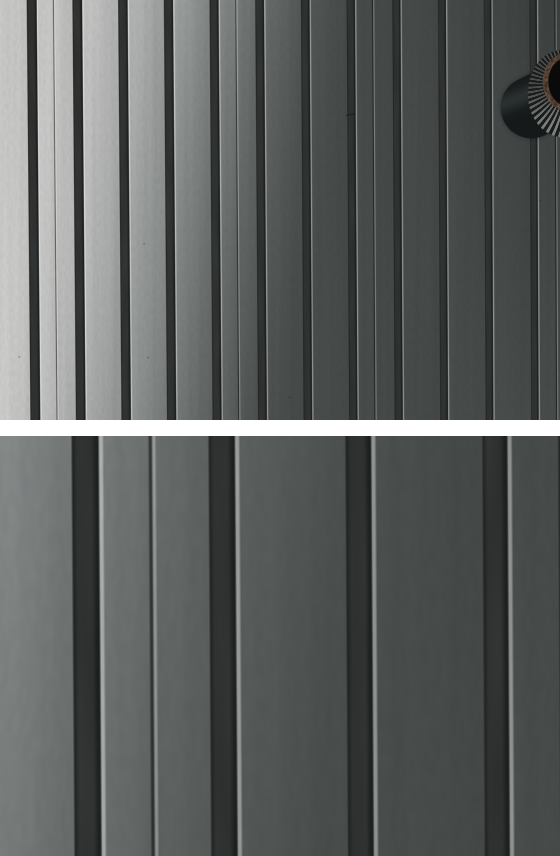
Top: the whole. Bottom: its middle third, enlarged.
This texture is drawn by a Shadertoy shader. Its source:

```glsl
// Ribbed metal cladding: twelve dark vertical grooves with lit right lips, thin
// panel seams and light falling off to the right, plus a ribbed pipe end.
// Lengths are in canvas widths; the grooves lean slightly from bottom to top.

#define GROOVE_START vec2(0.0632, 0.0566)   // first groove at bottom, top
#define GROOVE_PITCH vec2(0.0811, 0.0814)   // spacing at bottom, top
#define GROOVE_HALF  vec2(0.0090, 0.0064)   // half width at left, right
#define SEAM_PERIOD  (11.0 / 3.0)           // mean grooves between seams
#define LIT_METAL    vec3(0.765, 0.765, 0.76)
#define DIM_METAL    vec3(0.272, 0.290, 0.284)
#define GROOVE_COLOR vec3(0.185, 0.195, 0.193)
#define PIPE_COLOR   vec3(0.10, 0.115, 0.115)
#define RIM_COLOR    vec3(0.36, 0.28, 0.22)
#define RIB_COUNT    52.0

float hash(vec2 p) {
    p = fract(p * vec2(0.1031, 0.1137));
    p += dot(p, p.yx + 33.33);
    return fract((p.x + p.y) * p.x * 17.3);
}

float gradientDot(vec2 cell, vec2 offset) {
    float angle = 6.2832 * hash(cell);
    return dot(vec2(cos(angle), sin(angle)), offset);
}

float gradientNoise(vec2 p) {
    vec2 i = floor(p), f = fract(p);
    vec2 u = f * f * (3.0 - 2.0 * f), e = vec2(1, 0);
    return mix(mix(gradientDot(i, f), gradientDot(i + e, f - e), u.x),
               mix(gradientDot(i + e.yx, f - e.yx), gradientDot(i + 1.0, f - 1.0), u.x), u.y);
}

float segmentDistance(vec2 p, vec2 a, vec2 b) {
    vec2 ab = b - a;
    return length(p - a - ab * clamp(dot(p - a, ab) / dot(ab, ab), 0.0, 1.0));
}

float ellipseDistance(vec2 p, vec2 radii) {
    return (length(p / radii) - 1.0) * min(radii.x, radii.y);
}

// Coverage of a shape from its signed distance
float cover(float d, float soft) { return 1.0 - smoothstep(-soft, soft, d); }

vec3 cladding(vec2 p, float height, float soft) {
    float pitch = mix(GROOVE_PITCH.x, GROOVE_PITCH.y, height);
    float along = (p.x - mix(GROOVE_START.x, GROOVE_START.y, height)) / pitch;
    float panel = floor(along), across = along - panel;

    // Broad light, then shading and brushed streaks of each panel
    float falloff = smoothstep(0.04, 0.60, p.x - 0.12 * (height - 0.5));
    vec3 color = mix(LIT_METAL, DIM_METAL, falloff);
    color += vec3(-0.012, 0.002, 0.008) * falloff * (1.0 - falloff) * 2.0;
    color *= 1.0 - 0.14 * smoothstep(0.72, 1.0, p.x) * height;
    color *= 1.035 - 0.07 * across + 0.03 * (hash(vec2(panel + 20.0, 7.0)) - 0.5);
    color *= 1.0 + 0.045 * gradientNoise(vec2(p.x * 110.0, p.y * 2.0))
                 + 0.035 * gradientNoise(p * vec2(260.0, 90.0));
    vec3 lip = min(color + mix(0.10, 0.27, falloff), 0.84);

    // Seam halfway across some panels
    float seamOffset = abs(panel - SEAM_PERIOD * round(panel / SEAM_PERIOD));
    float seam = (across - 0.49) * pitch;
    if (seamOffset < 0.5) {
        color = mix(color, color * 0.5, cover(abs(seam + 0.0011) - 0.0010, soft));
        color = mix(color, lip, 0.8 * cover(abs(seam - 0.0011) - 0.0009, soft));
    }

    // Sparse specks on the metal
    vec2 grid = p * 14.0, cell = floor(grid);
    vec2 speck = 0.2 + 0.6 * vec2(hash(cell + 31.0), hash(cell + 67.0));
    float speckCover = cover(length(grid - cell - speck) / 14.0 - 0.0014, soft);
    color *= 1.0 - 0.3 * step(0.9, hash(cell + 5.0)) * speckCover;

    // Groove: shadowed walls, dull floor, bright lip on its right
    float d = (along - round(along)) * pitch;
    float halfWidth = mix(GROOVE_HALF.x, GROOVE_HALF.y, p.x);
    float wall = smoothstep(0.45, 1.0, abs(d / halfWidth + 0.1));
    vec3 floorColor = GROOVE_COLOR * (1.0 - 0.38 * wall);
    floorColor *= 1.0 + 0.12 * gradientNoise(vec2(along * 9.0, p.y * 12.0));
    color = mix(color, lip, cover(abs(d - halfWidth - 0.0012) - 0.0014, soft));
    color = mix(color, floorColor, cover(abs(d) - halfWidth, soft));

    // Short scratch beside a groove
    float scratch = segmentDistance(p, vec2(0.619, 0.544), vec2(0.631, 0.547)) - 0.0010;
    return mix(color, vec3(0.09), 0.8 * cover(scratch, soft));
}

vec3 addPipe(vec3 color, vec2 p, float soft) {
    // Round body and its contact shadow
    float body = segmentDistance(p, vec2(0.949, 0.558), vec2(1.0, 0.583)) - 0.055;
    color *= 1.0 - 0.3 * cover(body, 0.010);
    float sheen = exp(-pow((p.y - 0.577 - 0.4 * (p.x - 0.93)) / 0.018, 2.0));
    color = mix(color, PIPE_COLOR * (0.85 + 0.8 * sheen), cover(body, soft));

    // Collar ribbed around the opening
    vec2 q = p - vec2(1.013, 0.604);
    float collar = ellipseDistance(p - vec2(1.005, 0.583), vec2(0.0625, 0.078));
    float rib = smoothstep(-0.4, 0.7, sin(atan(q.y, q.x) * RIB_COUNT + length(q) * 90.0));
    float light = 0.30 + 0.20 * smoothstep(0.60, 0.52, p.y);
    vec3 collarColor = mix(PIPE_COLOR, vec3(0.98, 1.0, 0.97) * light, rib);
    color = mix(color, collarColor, cover(collar, soft));

    // Worn rim and dark bore
    float rimTone = 0.9 + 0.5 * gradientNoise(p * 180.0);
    color = mix(color, RIM_COLOR * rimTone, cover(ellipseDistance(q, vec2(0.044, 0.052)), soft));
    return mix(color, vec3(0.045, 0.04, 0.04), cover(ellipseDistance(q, vec2(0.034, 0.043)), soft));
}

void mainImage(out vec4 fragColor, in vec2 fragCoord) {
    vec2 p = fragCoord / iResolution.x;
    float soft = max(0.8 / iResolution.x, 0.0009);
    vec3 color = cladding(p, fragCoord.y / iResolution.y, soft);
    fragColor = vec4(clamp(addPipe(color, p, soft), 0.0, 1.0), 1.0);
}
```
